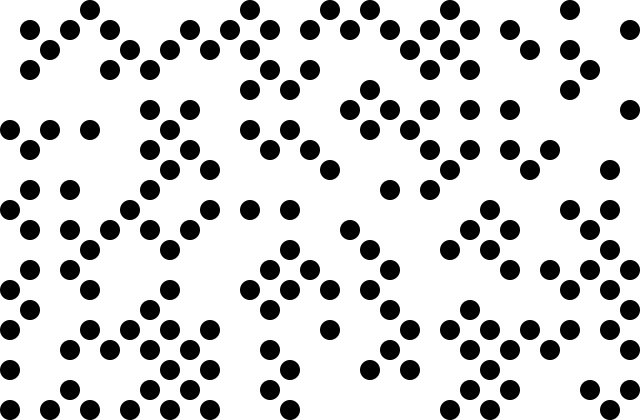
This pattern is drawn by a Shadertoy shader. Its source:

```glsl
const float ROWS = 21.0;
const float DOT_RADIUS = 0.5;    // in cells
const float DOT_DENSITY = 0.54;  // share of available sites that are filled
const vec3 PAPER = vec3(1.0);
const vec3 INK = vec3(0.0);

float hash(vec2 p) {
    return fract(sin(dot(p, vec2(127.1, 311.7))) * 43758.5453);
}

// Only every other cell, as on a checkerboard, can hold a dot
float isSite(vec2 cell) {
    return 1.0 - mod(cell.x + cell.y, 2.0);
}

float isFilled(vec2 cell, float density) {
    return isSite(cell) * step(hash(cell), density);
}

float disc(vec2 p, float radius, float pixel) {
    return clamp(0.5 - (length(p) - radius) / pixel, 0.0, 1.0);
}

void mainImage(out vec4 fragColor, in vec2 fragCoord) {
    // Square cells, counted from the lower left
    float pixel = ROWS / iResolution.y;
    vec2 grid = fragCoord * pixel;
    vec2 cell = floor(grid);
    vec2 local = fract(grid) - 0.5;

    // Randomly filled sites
    float dotMask = disc(local, DOT_RADIUS, pixel) * isFilled(cell, DOT_DENSITY);
    fragColor = vec4(mix(PAPER, INK, dotMask), 1.0);
}
```
